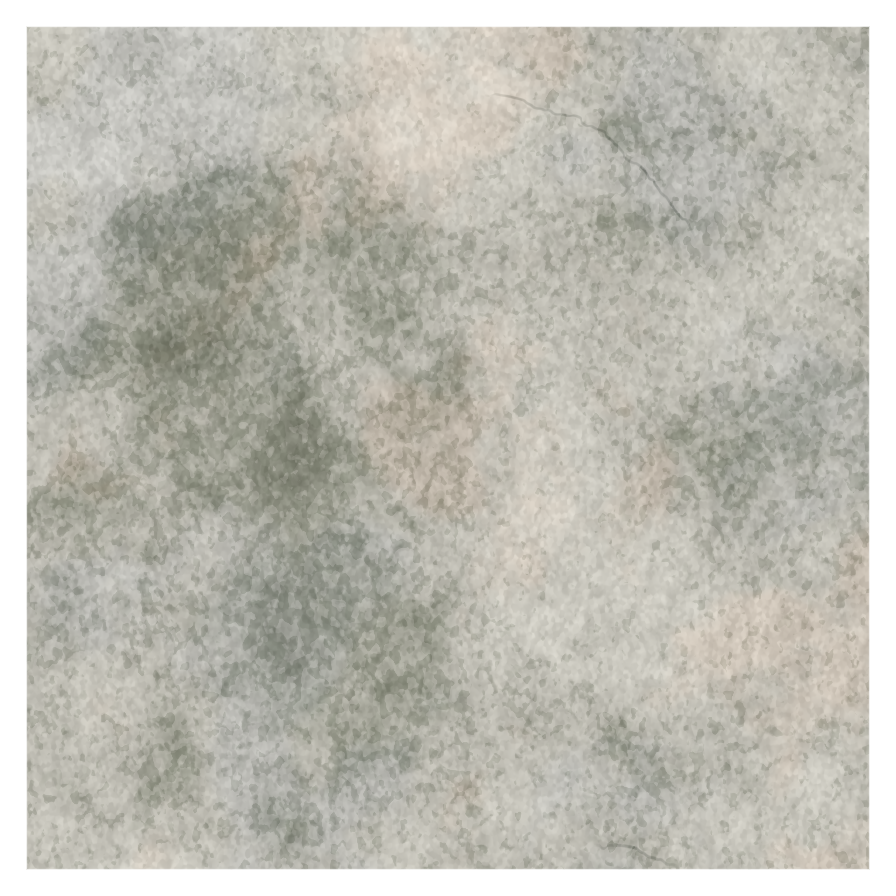
A WebGL 2 fragment shader for this texture:

```glsl
#version 300 es
precision highp float;

uniform vec2 u_resolution;
out vec4 fragColor;

const float MARGIN = 0.03;
const float PI = 3.14159;

vec3 hash3(vec2 cell, float seed) {
    vec3 q = fract(vec3(cell.xyx + seed * 7.31) * vec3(0.1031, 0.1030, 0.0973));
    q += dot(q, q.yxz + 33.33);
    return fract((q.xxy + q.yzz) * q.zyx);
}

// Soft cellular noise: random cell values blended by distance to their points.
float cellNoise(vec2 p, float seed) {
    vec2 base = floor(p);
    vec2 local = p - base;
    float total = 0.0;
    float weights = 0.0;
    for (int y = -1; y <= 1; y++) {
        for (int x = -1; x <= 1; x++) {
            vec2 offset = vec2(x, y);
            vec3 rnd = hash3(base + offset, seed);
            vec2 delta = offset + rnd.xy - local;
            float weight = exp(-6.0 * dot(delta, delta));
            total += weight * rnd.z;
            weights += weight;
        }
    }
    return total / weights;
}

// Layered cellular noise, centred on zero.
float clouds(vec2 p, float seed, float gain) {
    float total = 0.0;
    float amplitude = 1.0;
    float weights = 0.0;
    for (int i = 0; i < 5; i++) {
        total += amplitude * (cellNoise(p, seed + float(i)) - 0.5);
        weights += amplitude;
        amplitude *= gain;
        p = mat2(1.6, 1.2, -1.2, 1.6) * p + 3.7;
    }
    return total / weights;
}

// Small irregular flecks; a higher density lowers their threshold.
float flecks(vec2 p, float density, float seed) {
    vec2 stretched = p * vec2(1.0, 0.85);
    float field = 0.65 * cellNoise(stretched, seed)
                + 0.35 * cellNoise(stretched * 2.1, seed + 1.0);
    float threshold = 0.6 - density;
    return smoothstep(threshold - 0.04, threshold + 0.12, field);
}

// Hairline from a to b, bowed sideways and wandering in fine steps.
float crack(vec2 p, vec2 a, vec2 b, float bow, float width) {
    float span = length(b - a);
    vec2 along = (b - a) / span;
    vec2 q = p - a;
    float t = dot(q, along) / span;
    float side = dot(q, vec2(-along.y, along.x));
    float path = bow * sin(PI * t)
               + 0.016 * (cellNoise(vec2(t * span * 32.0, 2.0), 61.0) - 0.5)
               + 0.006 * (cellNoise(vec2(t * span * 95.0, 5.0), 62.0) - 0.5);
    float line = 1.0 - smoothstep(0.3 * width, 1.5 * width, abs(side - path));
    float ends = smoothstep(0.0, 0.12, t) * (1.0 - smoothstep(0.85, 1.0, t));
    return line * ends * (0.4 + 0.6 * cellNoise(p * 45.0, 63.0));
}

vec3 stone(vec2 p) {
    float broad = clouds(p * 4.0, 3.0, 0.6);
    float blotch = clouds(p * 9.0, 13.0, 0.65);
    float hue = clouds(p * 5.0, 23.0, 0.5);

    // Pale ground with cloudy tone and fine, slightly upright grain
    float grain = 0.6 * cellNoise(p * vec2(240.0, 190.0), 31.0)
                + 0.4 * cellNoise(p * vec2(110.0, 80.0), 32.0) - 0.5;
    float tone = 0.745 + 0.19 * broad + 0.13 * blotch + 0.14 * grain;
    vec3 colour = tone + vec3(0.0, -0.008, -0.045);

    // Faint rosy and cool stains
    float rosy = smoothstep(0.08, 0.25, hue);
    float cool = smoothstep(0.06, 0.24, -hue);
    colour += rosy * vec3(0.030, 0.002, -0.010);
    colour += cool * vec3(-0.006, 0.0, 0.016);

    // Olive haze and clustered flecks
    float haze = smoothstep(0.04, 0.24, -broad - 0.6 * blotch);
    colour -= haze * vec3(0.035, 0.027, 0.036);
    float density = -0.55 * broad - 0.35 * blotch;
    float dark = flecks(p * 125.0, density, 41.0);
    float coarse = flecks(p * 75.0, density - 0.09, 46.0);
    colour -= dark * vec3(0.082, 0.075, 0.083);
    colour -= coarse * vec3(0.040, 0.035, 0.040);

    // Two thin cracks
    float lines = crack(p, vec2(0.53, 0.895), vec2(0.78, 0.72), 0.045, 0.0016);
    lines = max(lines, crack(p, vec2(0.66, 0.052), vec2(0.76, 0.03), 0.008, 0.0018));
    return colour - lines * vec3(0.17, 0.16, 0.16);
}

void main() {
    vec2 p = gl_FragCoord.xy / u_resolution;
    vec2 inset = abs(p - 0.5) - (0.5 - MARGIN);
    float edge = max(inset.x, inset.y);
    float pixel = 1.0 / min(u_resolution.x, u_resolution.y);
    float paper = smoothstep(-pixel, pixel, edge);
    fragColor = vec4(mix(stone(p), vec3(1.0), paper), 1.0);
}
```
